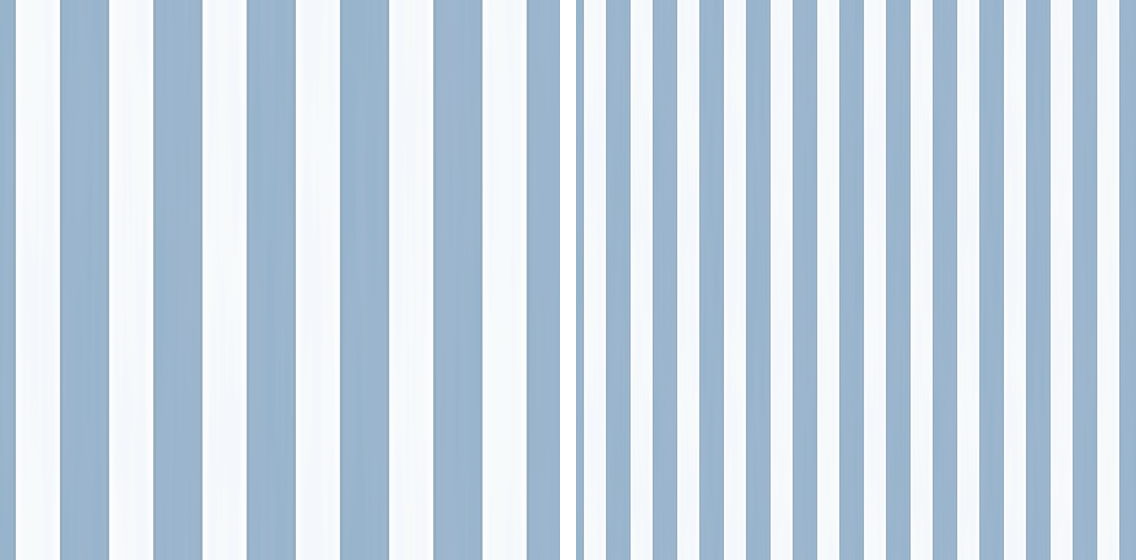
Left: one tile. Right: repeated 2 by 2.
Reproduce this pattern procedurally as a WebGL 1 fragment shader.

```glsl
precision highp float;
// Six vertical white stripes on dusty blue, with thin grey rims and faint streaks.

uniform vec2 u_resolution;

float hash(vec2 p) {
  return fract(sin(dot(p, vec2(127.1, 311.7))) * 43758.5453);
}

// Value noise that wraps after the given whole number of cells.
float wrapNoise(vec2 uv, vec2 cells) {
  vec2 p = uv * cells;
  vec2 i = floor(p);
  vec2 f = smoothstep(0.0, 1.0, p - i);
  vec2 a = mod(i, cells);
  vec2 b = mod(i + 1.0, cells);
  return mix(mix(hash(a), hash(vec2(b.x, a.y)), f.x),
             mix(hash(vec2(a.x, b.y)), hash(b), f.x), f.y);
}

void main() {
  vec2 uv = gl_FragCoord.xy / u_resolution;

  // Signed distance to the stripe edge, in repeats; negative inside the white.
  float edge = abs(fract(uv.x * 6.0 + 0.094) - 0.5) - 0.236;
  float soft = max(0.008, 4.5 / u_resolution.x);
  float stripe = 1.0 - smoothstep(-soft, soft, edge);

  // Fine upright streaks and broad, barely visible tone changes.
  float streak = wrapNoise(uv, vec2(180.0, 3.0)) - 0.5;
  float tone = wrapNoise(uv, vec2(48.0, 4.0)) - 0.5;

  vec3 blue = vec3(0.605, 0.71, 0.803);
  blue += vec3(0.022, 0.008, 0.006) * streak + vec3(0.018, 0.006, 0.008) * tone;

  // Whites drift between neutral and cool, and clear towards the edges.
  vec3 white = mix(vec3(0.97, 0.98, 0.982), vec3(0.957, 0.973, 0.987),
                   smoothstep(-0.2, 0.2, streak + tone));
  white = mix(white, vec3(0.99, 0.995, 1.0), 0.7 * smoothstep(-0.09, -0.02, edge));

  // Thin grey rim on the blue side of each edge.
  float rim = 1.0 - smoothstep(0.008, 0.008 + 1.5 * soft, abs(edge - 0.014));
  blue = mix(blue, vec3(0.575, 0.665, 0.73), 0.85 * rim);

  gl_FragColor = vec4(mix(blue, white, stripe), 1.0);
}
```
